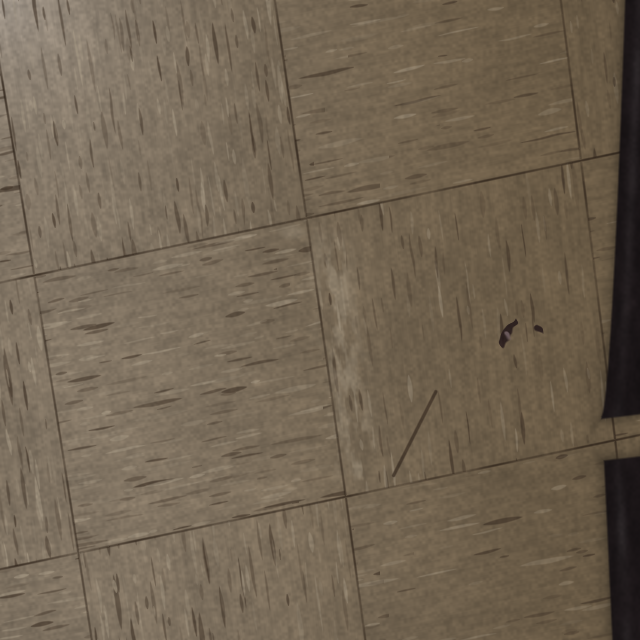
Reproduce this texture procedurally as a Shadertoy shader.

```glsl
// Worn vinyl floor tiles, slightly tilted, whose streaky grain alternates
// between upright and level. Cells of hashed streaks sit on a skewed grid;
// noise adds seams, grain and scuffs, and a dark skirting closes the right.

const vec2 GRID_ORIGIN = vec2(0.479, 0.659);   // one tile corner
const vec2 TILE_SIZE = vec2(0.440, 0.448);
const float ROW_SLOPE = 0.21;
const float SEAM_WIDTH = 0.0017;
const vec3 TILE_LEFT = vec3(0.500, 0.449, 0.382);
const vec3 TILE_RIGHT = vec3(0.415, 0.355, 0.272);
const vec3 STREAK_LIGHT = vec3(0.640, 0.590, 0.510);
const vec3 STREAK_DARK = vec3(0.250, 0.200, 0.155);
const vec3 SEAM_COLOR = vec3(0.200, 0.155, 0.115);
const vec3 SKIRTING = vec3(0.100, 0.080, 0.085);
const vec3 CHIP_COLOR = vec3(0.140, 0.095, 0.100);
const vec3 GLARE = vec3(0.150, 0.160, 0.180);

float hash(vec2 p) {
    return fract(sin(dot(p, vec2(127.1, 311.7))) * 43758.5453);
}

float noise(vec2 p) {
    vec2 i = floor(p), f = fract(p);
    f = f * f * (3.0 - 2.0 * f);
    return mix(mix(hash(i), hash(i + vec2(1, 0)), f.x),
               mix(hash(i + vec2(0, 1)), hash(i + vec2(1, 1)), f.x), f.y);
}

float fbm(vec2 p) {
    return 0.55 * noise(p) + 0.3 * noise(p * 2.1 + 7.3) + 0.15 * noise(p * 4.3 + 3.1);
}

float segment(vec2 p, vec2 a, vec2 b) {
    vec2 d = b - a;
    return length(p - a - d * clamp(dot(p - a, d) / dot(d, d), 0.0, 1.0));
}

// Tile coordinates: columns converge a little, rows climb to the right.
vec2 tileSpace(vec2 p) {
    vec2 d = p - GRID_ORIGIN;
    return vec2(d.x + d.y * (0.165 - 0.045 * p.x), d.y - ROW_SLOPE * d.x) / TILE_SIZE;
}

// One layer of tapered streaks along q.x: x = light cover, y = dark cover.
vec2 streakLayer(vec2 q, vec2 cells, vec2 seed, float density, float px) {
    q.y += 0.006 * (noise(q * vec2(14.0, 5.0) + seed) - 0.5);
    vec2 g = q * cells + vec2(hash(seed + floor(q.y * cells.y)), 0.0);
    vec2 id = floor(g) + seed * 17.3;
    float size = mix(0.12, 0.46, hash(id + 1.7));
    vec2 center = vec2(mix(size, 1.0 - size, hash(id + 4.1)), mix(0.3, 0.7, hash(id + 8.9)));
    vec2 d = fract(g) - center;
    float taper = max(1.0 - pow(abs(d.x) / size, 2.0), 0.0);
    float halfWidth = mix(0.08, 0.23, hash(id + 6.2)) * taper;
    float blur = px * cells.y / TILE_SIZE.y;
    float cover = (1.0 - smoothstep(halfWidth - blur, halfWidth + blur, abs(d.y)))
                * smoothstep(0.0, 0.3, taper);
    float kind = hash(id + 2.6);
    cover *= step(kind, density) * mix(0.2, 0.9, pow(hash(id + 5.3), 1.5));
    return kind < density * 0.48 ? vec2(cover, 0.0) : vec2(0.0, cover);
}

void mainImage(out vec4 fragColor, in vec2 fragCoord) {
    vec2 uv = fragCoord / iResolution.xy;
    float px = max(1.0 / iResolution.y, 0.0013);
    vec2 st = tileSpace(uv);
    vec2 tile = floor(st), q = fract(st);
    bool upright = mod(tile.x + tile.y, 2.0) > 0.5;
    vec2 along = upright ? q.yx : q;

    // Base tone, tile tint, mottling and corner glare
    float blotch = fbm(uv * 9.0);
    vec3 col = mix(TILE_LEFT, TILE_RIGHT, smoothstep(0.05, 0.95, uv.x + 0.12 * (uv.y - 0.5)));
    col *= 1.0 + 0.04 * (hash(tile + 3.7) - 0.5) + 0.13 * (blotch - 0.5);
    col += GLARE * exp(-6.5 * length(uv - vec2(0.0, 1.0)));
    col *= 1.0 + 0.16 * (fbm(along * vec2(7.0, 55.0) + tile * 9.1) - 0.5);

    // Streaks, sparser toward the right
    float density = mix(0.48, 0.20, smoothstep(0.35, 0.75, uv.x));
    for (int i = 0; i < 3; i++) {
        float k = float(i);
        vec2 cover = streakLayer(along, vec2(4.0 + k * 1.5, 23.0 + k * 6.0),
                                 tile + k * 5.37, density, px);
        col = mix(col, STREAK_LIGHT, cover.x * mix(0.75, 0.4, uv.x));
        col = mix(col, STREAK_DARK, cover.y * 0.8);
    }

    // Pale scuffing beside the middle seam, and by the tile corner
    float scuff = exp(-pow((st.x - 0.06) / 0.07, 2.0)) * smoothstep(0.05, -0.2, st.y)
                * smoothstep(-1.05, -0.9, st.y);
    scuff *= smoothstep(0.4, 0.7, fbm(st * vec2(32.0, 12.0)));
    scuff += 0.7 * smoothstep(0.028, 0.008, length((uv - vec2(0.457, 0.637)) * vec2(1.0, 1.8)));
    col = mix(col, STREAK_LIGHT, 0.45 * scuff);

    // Seams of uneven strength
    vec2 edge = abs(fract(st + 0.5) - 0.5) * TILE_SIZE;
    vec2 wear = vec2(noise(vec2(st.y * 9.0, floor(st.x + 0.5) + 2.3)),
                     noise(vec2(st.x * 9.0, floor(st.y + 0.5) + 6.1)));
    vec2 seam = (1.0 - smoothstep(SEAM_WIDTH - px, SEAM_WIDTH + px, edge)) * mix(vec2(0.3), vec2(0.9), wear);
    col = mix(col, SEAM_COLOR, max(seam.x, seam.y));

    // Scratch and chips
    vec2 rough = uv + 0.012 * (vec2(noise(uv * 90.0), noise(uv * 90.0 + 31.0)) - 0.5);
    float scratch = segment(uv, vec2(0.681, 0.388), vec2(0.615, 0.257));
    float chip = min(segment(rough, vec2(0.782, 0.465), vec2(0.808, 0.497)) - 0.006,
                     segment(rough, vec2(0.838, 0.484), vec2(0.846, 0.480)) - 0.004);
    col = mix(col, STREAK_DARK, 0.85 * (1.0 - smoothstep(0.001, 0.001 + 2.0 * px, scratch)));
    col = mix(col, CHIP_COLOR, 0.85 * (1.0 - smoothstep(-px, px, chip)));
    col = mix(col, vec3(0.47, 0.40, 0.41), 0.8 * smoothstep(0.006, 0.002, length(rough - vec2(0.795, 0.477))));

    // Skirting with a gap, its shadow and a soft sheen
    float border = uv.y > 0.315 ? 0.940 + 0.037 * pow(max(uv.y - 0.35, 0.0) / 0.65, 0.6)
                                : 0.944 + 0.047 * max(0.28 - uv.y, 0.0);
    float inside = min(uv.x - border, abs(uv.y - 0.315 - 0.12 * (uv.x - 0.96)) - 0.033);
    col *= 1.0 - 0.3 * exp(-max(-inside, 0.0) * 110.0);
    vec3 wall = SKIRTING * (0.75 + 0.5 * fbm(uv * vec2(60.0, 25.0)))
              + 0.07 * exp(-pow((uv.x - border - 0.022) / 0.008, 2.0)) * noise(uv * vec2(40.0, 18.0));
    col = mix(col, wall, smoothstep(-1.5 * px, 1.5 * px, inside));

    // Fine grain
    col *= 1.0 + 0.11 * (noise(uv * 210.0) - 0.5) + 0.08 * (noise(uv * 110.0 + 40.0) - 0.5);
    fragColor = vec4(col, 1.0);
}
```
